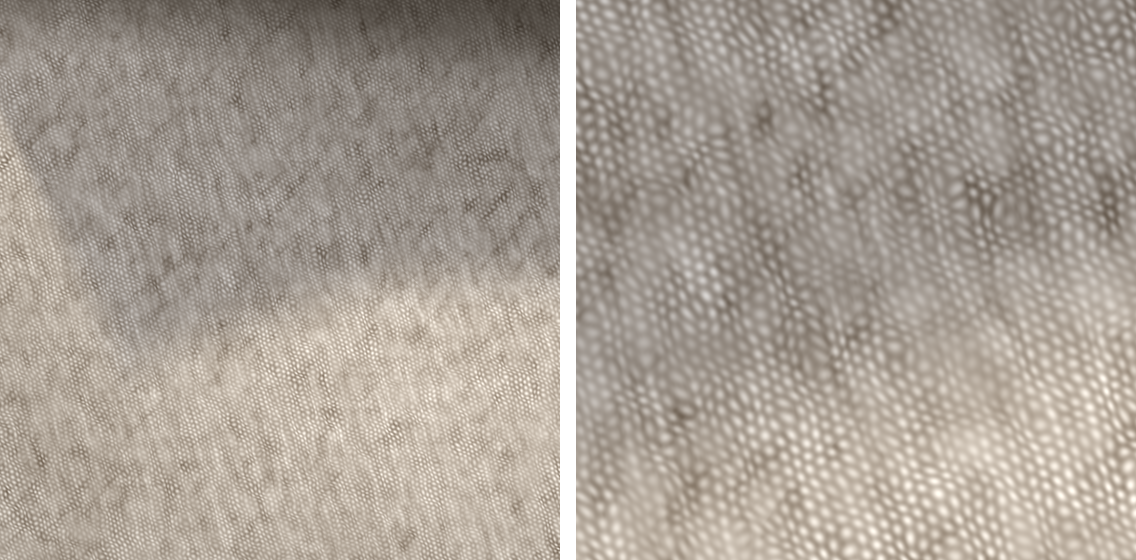
Left, the full canvas; right, a detail of the centre.
Reproduce this texture procedurally as a WebGL 1 fragment shader.

```glsl
precision highp float;
// Washed linen cloth with a leaning weave, fine brown creases and a soft pool of daylight.

uniform vec2 u_resolution;

#define COLUMNS 134.0
#define ROWS 112.0
#define LEAN 0.27
#define WEAVE 0.135
#define SLUB 0.22
#define STAIN 0.17
#define CREASE 0.06
#define SHADE_TINT vec3(1.0, 0.950, 0.902)
#define LIT_TINT vec3(1.0, 0.940, 0.868)
#define GAP_TINT vec3(1.0, 1.13, 1.28)
#define TAU 6.28319

float hash(vec2 p) {
  vec3 q = fract(vec3(p.xyx) * 0.1031);
  q += dot(q, q.yzx + 33.33);
  return fract((q.x + q.y) * q.z);
}

float noise(vec2 p) {
  vec2 cell = floor(p);
  vec2 f = fract(p);
  f = f * f * (3.0 - 2.0 * f);
  return mix(mix(hash(cell), hash(cell + vec2(1.0, 0.0)), f.x),
             mix(hash(cell + vec2(0.0, 1.0)), hash(cell + 1.0), f.x), f.y);
}

float fbm(vec2 p) {
  float sum = 0.0;
  float weight = 0.533;
  for (int i = 0; i < 4; i++) {
    sum += weight * noise(p);
    p = p * 2.03 + 17.3;
    weight *= 0.5;
  }
  return sum;
}

// Coordinates with x running along the given angle.
vec2 along(vec2 p, float angle) {
  float c = cos(angle);
  float s = sin(angle);
  return vec2(c * p.x + s * p.y, c * p.y - s * p.x);
}

// Staggered stitches from three crossing waves, plus uneven threads both ways.
float weave(vec2 p, float wear) {
  vec2 drift = vec2(fbm(p * 5.0), fbm(p * 5.0 + 40.0)) - 0.5;
  vec2 q = p + 0.012 * drift;
  vec2 thread = vec2((q.x + LEAN * q.y) * COLUMNS, (q.y - 0.03 * q.x) * ROWS);
  vec2 bent = thread + 0.7 * (vec2(noise(thread * 0.5), noise(thread * 0.5 + 70.0)) - 0.5);
  float stitch = 0.45 * cos(TAU * bent.x)
               + 0.42 * cos(TAU * (bent.y + 0.5 * bent.x))
               + 0.32 * cos(TAU * (bent.y - 0.5 * bent.x));
  float pull = (0.5 + noise(thread * 0.3 + 20.0)) * (0.7 + 0.6 * noise(p * 14.0 + 50.0));
  float warp = noise(bent * vec2(1.0, 0.4)) - 0.5;
  float longWarp = noise(thread * vec2(0.9, 0.08) + 30.0) - 0.5;
  float weft = noise(thread * vec2(0.08, 1.0) + 90.0) - 0.5;
  return WEAVE * stitch * pull * (1.0 + 0.7 * wear)
       + SLUB * (0.6 * warp + 0.25 * longWarp + 0.25 * weft);
}

// Small rubbed marks: most rise to the right, some stand near upright.
float stains(vec2 p) {
  vec2 q = p + 0.016 * vec2(fbm(p * 9.0 + 5.0), fbm(p * 9.0 + 25.0));
  float rising = fbm(along(q, 0.9) * vec2(24.0, 60.0));
  float upright = fbm(along(q, 1.85) * vec2(26.0, 78.0) + 60.0);
  float patches = fbm(p * 7.0 + 11.0);
  float marks = smoothstep(0.52, 0.85, rising) + 0.8 * smoothstep(0.52, 0.85, upright);
  return 0.6 * marks * (0.4 + patches) + 0.4 * (rising + upright - 1.0)
       + 0.35 * (patches - 0.5) - 0.08;
}

// Thin pale folds at one angle.
float folds(vec2 p, float angle) {
  vec2 q = along(p, angle) * vec2(2.2, 12.0);
  float ridge = 1.0 - abs(2.0 * fbm(q + 31.0) - 1.0);
  return smoothstep(0.93, 1.0, ridge) * smoothstep(0.5, 0.75, noise(p * 6.0 + 8.0 * angle));
}

// Share of direct light: a lower pool and a wedge on the left.
float daylight(vec2 p) {
  float wobble = 0.03 * (fbm(p * 6.0 + 3.0) - 0.5);
  float edge = mix(0.36, 0.51, smoothstep(0.12, 0.72, p.x)) + wobble;
  float pool = 1.0 - smoothstep(-0.09, 0.06, p.y - edge);
  float side = p.x - 0.5 * (0.8 - p.y);
  float blur = mix(0.055, 0.016, smoothstep(0.4, 0.75, p.y));
  float wedge = 1.0 - smoothstep(-blur, blur, side);
  return max(pool, wedge);
}

void main() {
  vec2 p = gl_FragCoord.xy / u_resolution;

  // Broad light and shade.
  float light = daylight(p);
  vec2 toPool = (p - vec2(0.78, 0.34)) * vec2(1.5, 2.3);
  vec2 toWedge = (p - vec2(0.0, 0.68)) * vec2(9.0, 5.0);
  float lit = 0.660 + 0.135 * exp(-dot(toPool, toPool)) + 0.05 * exp(-dot(toWedge, toWedge));
  float shade = 0.610 - 0.07 * smoothstep(0.0, 0.8, p.x) * smoothstep(0.45, 0.9, p.y);
  float dusk = smoothstep(0.83, 1.03, p.y + 0.09 * (p.x - 0.65));
  vec3 color = mix(shade * SHADE_TINT * (1.0 - dusk * vec3(0.44, 0.46, 0.49)),
                   lit * LIT_TINT, light);

  // Cloth relief, with browner gaps and marks.
  float mark = stains(p);
  float relief = weave(p, clamp(mark, 0.0, 1.0)) - STAIN * mark * mix(1.0, 0.75, light);
  relief += CREASE * (folds(p, -0.75) + 0.7 * folds(p, -1.2));
  color *= 1.0 + relief * GAP_TINT;

  gl_FragColor = vec4(clamp(color, 0.0, 1.0), 1.0);
}
```
